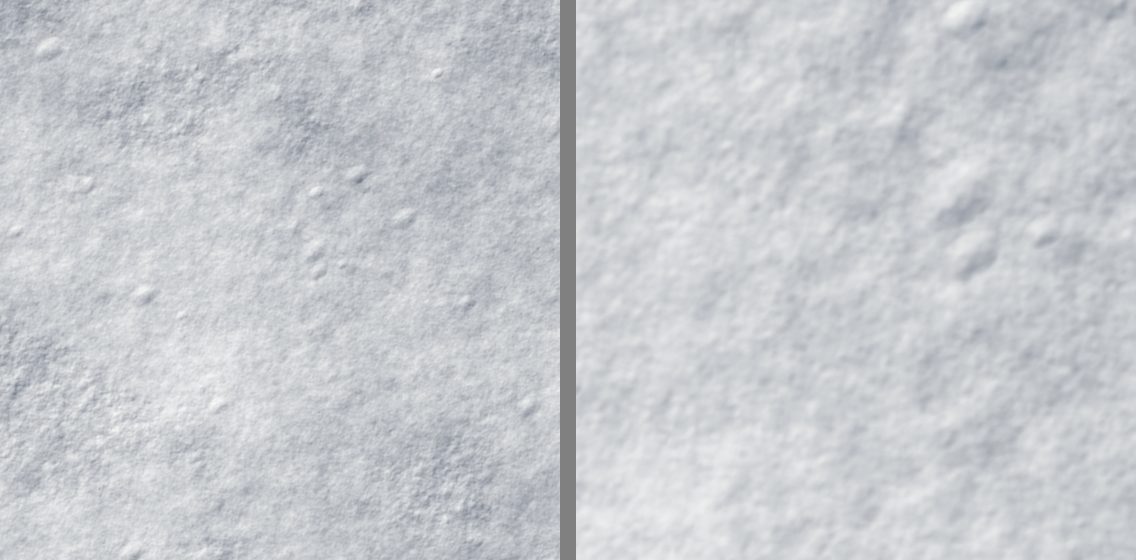
Left, the full canvas; right, a detail of the centre.
Reproduce this texture procedurally as a Shadertoy shader.

```glsl
const vec3 SHADE_BLUE = vec3(0.65, 0.67, 0.70);
const vec3 SNOW_WHITE = vec3(0.83, 0.84, 0.85);
const vec2 LIGHT_DIR = vec2(-0.6, 0.8);     // toward the light
const vec2 DRIFT_DIR = vec2(0.85, 0.53);    // long axis of the drifts
const float DRIFT_STRETCH = 1.15;
const float OCTAVE_TURN = 0.9;
const float BASE_TONE = 0.78;
const float HIGHLIGHT_SOFTNESS = 0.18;
const float SLOPE_STEP = 0.0012;
const int GRAIN_OCTAVES = 5;
const float GRAIN_SCALE = 22.0;
const float GRAIN_RELIEF = 0.08;
const int DRIFT_OCTAVES = 4;
const float DRIFT_SCALE = 3.2;
const float DRIFT_TONE = 0.25;
const int SPECKLE_OCTAVES = 3;
const float SPECKLE_SCALE = 62.0;
const float SPECKLE_TONE = 0.12;
const float CRUMB_SCALE = 40.0;
const float CRUMB_RELIEF = 0.13;
const float PEBBLE_SCALE = 42.0;
const float PEBBLE_SHARE = 0.008;
const float PEBBLE_RELIEF = 0.34;
const float PATCH_SCALE = 3.6;
const float PATCH_DARKNESS = 0.22;
const float CREVICE_DEPTH = 0.2;

vec3 hash(vec2 cell, float seed) {
    uvec3 v = uvec3(ivec3(cell, seed)) * 1664525u + 1013904223u;
    for (int i = 0; i < 2; i++) {
        v.x += v.y * v.z;
        v.y += v.z * v.x;
        v.z += v.x * v.y;
        v ^= v >> 16u;
    }
    return vec3(v >> 8u) / 16777216.0;
}

// Soft cellular noise: signed round bumps summed, centred on zero
float softLumps(vec2 p, float seed) {
    vec2 cell = floor(p);
    float sum = 0.0;
    for (int y = -1; y <= 1; y++)
    for (int x = -1; x <= 1; x++) {
        vec2 c = cell + vec2(x, y);
        vec3 rnd = hash(c, seed);
        vec2 d = p - c - rnd.xy;
        float fall = max(1.0 - dot(d, d), 0.0);
        sum += (2.0 * rnd.z - 1.0) * fall * fall;
    }
    return sum;
}

// Crumb noise: scattered round clods of varied size on flat ground
float clods(vec2 p, float seed, float share) {
    vec2 cell = floor(p);
    float sum = 0.0;
    for (int y = -1; y <= 1; y++)
    for (int x = -1; x <= 1; x++) {
        vec2 c = cell + vec2(x, y);
        vec3 rnd = hash(c, seed);
        if (rnd.z > share) continue;
        float radius = mix(0.35, 0.9, rnd.z / share);
        vec2 d = (p - c - 0.1 - 0.8 * rnd.xy) / radius;
        float fall = max(1.0 - dot(d, d), 0.0);
        sum += 1.4 * radius * fall * fall;
    }
    return sum;
}

vec2 turn(vec2 p, float angle) {
    float c = cos(angle), s = sin(angle);
    return vec2(c * p.x - s * p.y, s * p.x + c * p.y);
}

// Coordinates along and across the drifts
vec2 alongDrift(vec2 p, float stretch) {
    vec2 across = vec2(-DRIFT_DIR.y, DRIFT_DIR.x);
    return vec2(dot(p, DRIFT_DIR) / stretch, dot(p, across));
}

// Octaves of soft lumps, each turned so that no grid direction shows
float layers(vec2 p, float scale, float growth, float gain, int count, float seed) {
    float sum = 0.0;
    float weight = 1.0;
    for (int i = 0; i < count; i++) {
        float k = seed + float(i);
        sum += weight * softLumps(turn(p, OCTAVE_TURN * k) * scale, k);
        scale *= growth;
        weight *= gain;
    }
    return sum;
}

float crumbs(vec2 p) {
    return clods(turn(p, 0.4) * CRUMB_SCALE, 21.0, 0.5)
         + 0.5 * clods(turn(p, 1.1) * CRUMB_SCALE * 2.1, 22.0, 0.6);
}

float snowHeight(vec2 p, float rough) {
    float grain = GRAIN_RELIEF / GRAIN_SCALE
                * layers(p, GRAIN_SCALE, 1.8, 0.59, GRAIN_OCTAVES, 1.0);
    float crumb = CRUMB_RELIEF / CRUMB_SCALE * crumbs(p);
    float pebble = PEBBLE_RELIEF / PEBBLE_SCALE
                 * clods(alongDrift(p, 1.5) * PEBBLE_SCALE, 31.0, PEBBLE_SHARE);
    return grain * mix(0.9, 1.2, rough) + crumb * rough + pebble;
}

void mainImage(out vec4 fragColor, in vec2 fragCoord) {
    vec2 p = fragCoord / iResolution.y;
    vec2 drift = alongDrift(p, DRIFT_STRETCH);

    // Broad drifts, fine speckle and the rough patches
    float broad = DRIFT_TONE * layers(drift, DRIFT_SCALE, 2.2, 0.74, DRIFT_OCTAVES, 7.0);
    float speckle = SPECKLE_TONE * layers(p, SPECKLE_SCALE, 1.8, 1.0, SPECKLE_OCTAVES, 12.0);
    float rough = smoothstep(0.0, 0.8,
        layers(drift, PATCH_SCALE, 2.7, 0.45, 3, 16.0));

    // Relief lit from one side, with shaded crevices
    float slope = (snowHeight(p, rough)
                 - snowHeight(p + LIGHT_DIR * SLOPE_STEP, rough)) / SLOPE_STEP;
    float crevice = CREVICE_DEPTH * rough * (crumbs(p) - 0.4);
    float light = broad + speckle + slope + crevice - PATCH_DARKNESS * rough;

    float tone = BASE_TONE + light - HIGHLIGHT_SOFTNESS * light * light;
    fragColor = vec4(mix(SHADE_BLUE, SNOW_WHITE, tone), 1.0);
}
```
